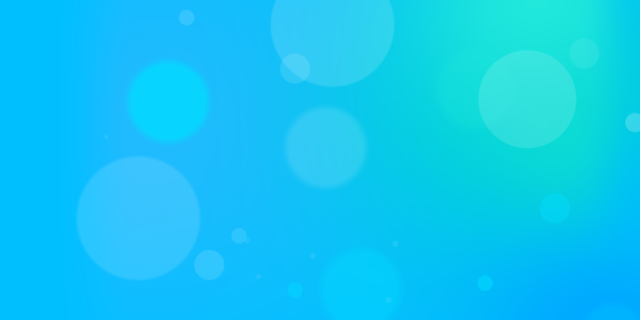
A WebGL 1 fragment shader for this background:

```glsl
precision highp float;
uniform vec2 u_resolution;

const vec3 WHITE = vec3(1.0);
const vec3 CYAN = vec3(0.0, 0.87, 1.0);
const vec3 MINT = vec3(0.13, 0.91, 0.86);

// Elliptical gaussian falloff
float glow(vec2 p, vec2 center, vec2 radius) {
  vec2 d = (p - center) / radius;
  return exp(-dot(d, d));
}

// Filled circle whose rim is never sharper than one pixel
float disc(vec2 p, vec2 center, float radius, float blur) {
  float edge = max(blur, 1.0 / u_resolution.y);
  return 1.0 - smoothstep(radius - edge, radius + edge, length(p - center));
}

vec2 hash2(float n) {
  return fract(sin(vec2(n * 127.1, n * 311.7)) * 4375.85);
}

vec3 backdrop(vec2 p) {
  vec3 color = vec3(0.0, 0.75, 1.0);

  // Soft violet-blue haze that begins right of the flat left band
  float haze = smoothstep(0.15, 0.42, p.x) * glow(p, vec2(0.5, 0.62), vec2(0.75, 0.6));
  color = mix(color, vec3(0.13, 0.73, 1.0), haze);

  // Teal field and its mint highlights
  color = mix(color, vec3(0.0, 0.82, 0.84), glow(p, vec2(1.65, 0.64), vec2(0.62, 0.46)));
  float rim = 1.0 - 0.8 * smoothstep(1.82, 2.0, p.x);
  color = mix(color, MINT, rim * glow(p, vec2(1.68, 1.0), vec2(0.4, 0.36)));
  color = mix(color, vec3(0.06, 0.87, 0.82), 0.6 * rim * glow(p, vec2(1.78, 0.58), vec2(0.2, 0.24)));

  // Blue returning along the lower right
  color = mix(color, vec3(0.0, 0.75, 0.98), 0.85 * glow(p, vec2(2.03, 0.32), vec2(0.14, 0.26)));
  return mix(color, vec3(0.0, 0.66, 1.0), glow(p, vec2(1.9, 0.0), vec2(0.4, 0.24)));
}

void main() {
  vec2 p = gl_FragCoord.xy / u_resolution.y;
  vec3 color = backdrop(p);

  // Large pale circles
  color = mix(color, WHITE, 0.14 * disc(p, vec2(1.039, 0.922), 0.193, 0.005));
  color = mix(color, WHITE, 0.13 * disc(p, vec2(0.432, 0.318), 0.193, 0.007));
  color = mix(color, WHITE, 0.14 * disc(p, vec2(1.018, 0.539), 0.126, 0.016));

  // Blurred colored circles
  color = mix(color, CYAN, 0.75 * disc(p, vec2(0.526, 0.682), 0.126, 0.018));
  color = mix(color, CYAN, 0.38 * disc(p, vec2(1.128, 0.096), 0.126, 0.02));
  color = mix(color, MINT, 0.25 * disc(p, vec2(1.484, 0.721), 0.122, 0.022));
  color = mix(color, CYAN, 0.2 * disc(p, vec2(1.914, -0.04), 0.09, 0.02));
  color = mix(color, WHITE, 0.14 * disc(p, vec2(1.648, 0.69), 0.153, 0.002));

  // Medium circles
  color = mix(color, WHITE, 0.12 * disc(p, vec2(0.922, 0.786), 0.047, 0.003));
  color = mix(color, WHITE, 0.13 * disc(p, vec2(0.654, 0.172), 0.047, 0.003));
  color = mix(color, WHITE, 0.08 * disc(p, vec2(1.826, 0.833), 0.047, 0.003));
  color = mix(color, CYAN, 0.4 * disc(p, vec2(1.734, 0.349), 0.047, 0.003));
  color = mix(color, WHITE, 0.2 * disc(p, vec2(1.984, 0.617), 0.03, 0.003));

  // Small circles
  color = mix(color, WHITE, 0.13 * disc(p, vec2(0.583, 0.945), 0.024, 0.003));
  color = mix(color, WHITE, 0.11 * disc(p, vec2(0.747, 0.263), 0.024, 0.003));
  color = mix(color, CYAN, 0.4 * disc(p, vec2(0.922, 0.094), 0.024, 0.003));
  color = mix(color, CYAN, 0.5 * disc(p, vec2(1.516, 0.115), 0.024, 0.003));

  // Scattered faint specks
  for (int i = 0; i < 6; i++) {
    vec2 h = hash2(float(i) + 1.0);
    vec2 center = vec2(0.2, 0.0) + h * vec2(1.1, 0.58);
    color = mix(color, WHITE, 0.08 * disc(p, center, 0.006 + 0.004 * h.x, 0.002));
  }

  gl_FragColor = vec4(color, 1.0);
}
```
